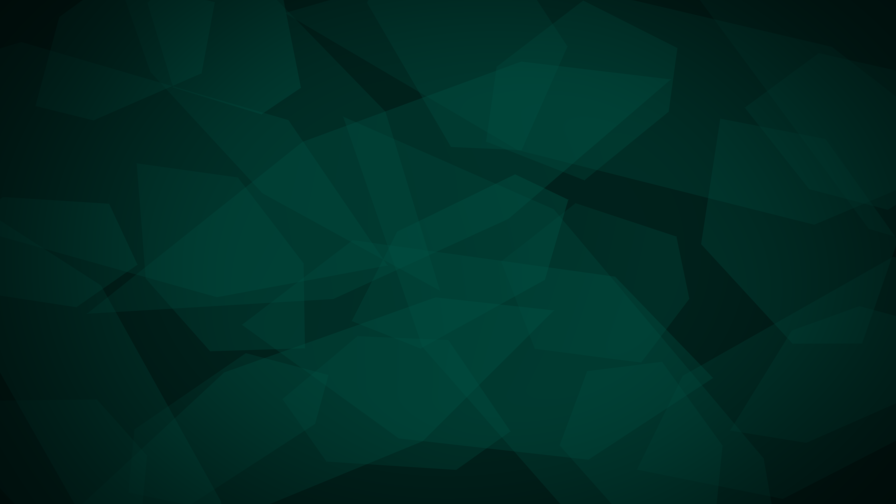
A Shadertoy shader for this background:

```glsl
const float TAU = 6.28318;
const float EDGE = 0.0017;
const float BASE_LIGHT = 0.13;
const float PANE_LIGHT = 0.335;
const vec3 TINT = vec3(0.0, 1.0, 0.83);

vec2 hash2(vec2 p) {
    vec3 q = fract(vec3(p.xyx) * vec3(0.1031, 0.1030, 0.0973));
    q += dot(q, q.yzx + 33.33);
    return fract((q.xx + q.yz) * q.zy);
}

vec2 rotate(vec2 p, float angle) {
    float c = cos(angle), s = sin(angle);
    return vec2(c * p.x + s * p.y, c * p.y - s * p.x);
}

// Distance to an irregular hexagon stretched to the given half size
float hexagon(vec2 p, vec2 halfSize, float seed) {
    float d = -10.0;
    for (int i = 0; i < 6; i++) {
        vec2 h = hash2(vec2(seed, float(i) + 17.0));
        float angle = TAU * (float(i) + 0.5 + 0.36 * (h.x - 0.5)) / 6.0;
        vec2 normal = vec2(cos(angle), sin(angle));
        float side = dot(p / halfSize, normal) - mix(0.78, 1.05, h.y);
        d = max(d, side / length(normal / halfSize));
    }
    return d;
}

// Opacity of one pane, fading gently along its length
float pane(vec2 p, vec2 halfSize, float seed) {
    float fade = mix(0.8, 1.15, smoothstep(-1.0, 1.0, p.x / halfSize.x));
    return fade * smoothstep(EDGE, -EDGE, hexagon(p, halfSize, seed));
}

// Lays one pane per jittered grid cell over the light below
float scatter(float light, vec2 p, vec2 span, ivec2 grid, vec2 halfSize, float opacity, float seed) {
    for (int i = 0; i < grid.x * grid.y; i++) {
        float id = seed + float(i);
        vec2 cell = vec2(float(i % grid.x), float(i / grid.x));
        vec2 jitter = hash2(vec2(id, 41.0));
        vec2 shape = hash2(vec2(id, 73.0));
        vec2 tone = hash2(vec2(id, 97.0));
        vec2 center = span * (cell + mix(vec2(0.2), vec2(0.8), jitter)) / vec2(grid);

        // Three leaning directions: steep fall, rise and shallow fall
        int lean = i % 3;
        float angle = lean == 0 ? -0.9 : lean == 1 ? 0.5 : -0.2;
        angle += 0.25 * (tone.x - 0.5);

        vec2 size = halfSize * mix(vec2(0.75), vec2(1.25), shape);
        float cover = pane(rotate(p - center, angle), size, id);
        light = mix(light, PANE_LIGHT, cover * opacity * mix(0.8, 1.2, tone.y));
    }
    return light;
}

float vignette(vec2 uv) {
    float radius = length((uv * 2.0 - 1.0) * vec2(0.8, 0.6));
    return 1.0 - 0.64 * smoothstep(0.35, 1.05, radius);
}

void mainImage(out vec4 fragColor, in vec2 fragCoord) {
    vec2 p = fragCoord / iResolution.y;
    vec2 span = vec2(iResolution.x / iResolution.y, 1.0);

    // Long bands below, compact panes above
    float light = scatter(BASE_LIGHT, p, span, ivec2(5, 2), vec2(0.52, 0.18), 0.25, 120.0);
    light = scatter(light, p, span, ivec2(5, 3), vec2(0.2, 0.155), 0.26, 310.0);

    fragColor = vec4(TINT * light * vignette(p / span), 1.0);
}
```
